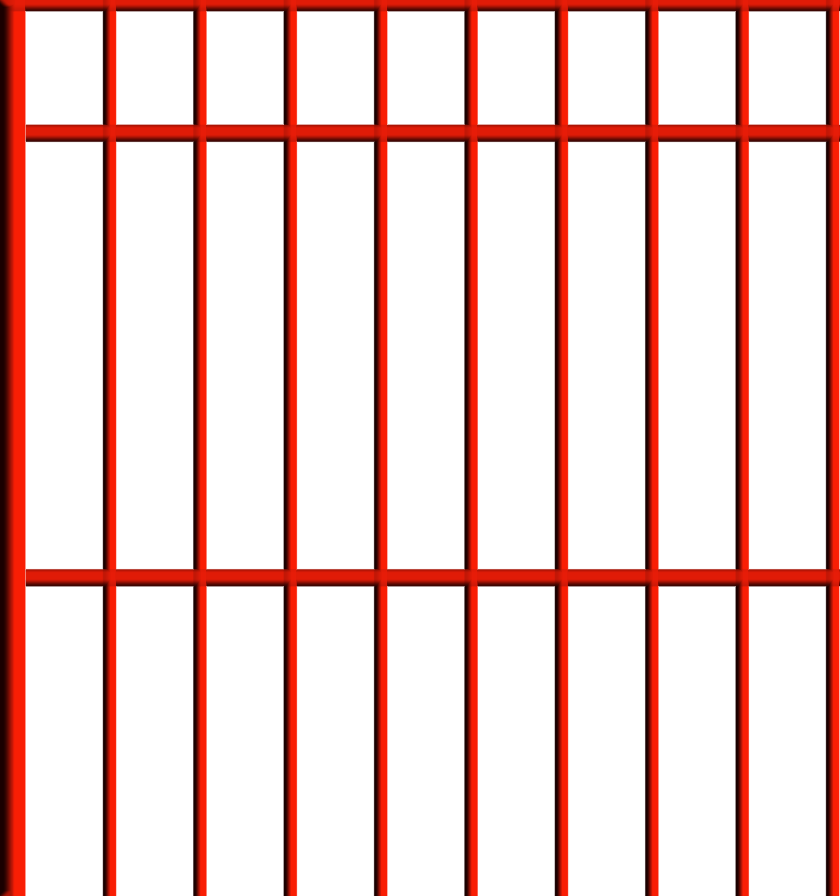
This pattern is drawn by a Shadertoy shader. Its source:

```glsl
// Red bevelled grille on white: nine evenly spaced uprights, a wide left post,
// a top rail and two cross rails. Each bar has a coverage and a light tone;
// where bars cross, the brighter bevel wins so the joints look welded.

// Lengths are fractions of the canvas width; y runs down from the top edge.
const float BAR_COUNT   = 9.0;
const float BAR_PITCH   = 0.1076;
const float FIRST_BAR   = 0.1304;   // centre of the first upright
const float BAR_WIDTH   = 0.0158;
const float POST_WIDTH  = 0.0303;
const float POST_BEVEL  = 0.0190;
const float RAIL_HEIGHT = 0.0205;
const vec3  RAIL_TOPS   = vec3(-0.0070, 0.1484, 0.6776);
const float EDGE_SOFT   = 0.0010;
const float JOINT_SHADE = 0.15;     // darkening where bars cross

const vec3 PAPER  = vec3(1.0);
const vec3 SHADOW = vec3(0.10, 0.0, 0.0);
const vec3 RED    = vec3(0.91, 0.11, 0.03);
const vec3 GLOW   = vec3(1.0, 0.12, 0.01);

// Soft coverage of the interval [start, start + size].
float band(float x, float start, float size, float soft) {
    float d = abs(x - start - 0.5 * size) - 0.5 * size;
    return 1.0 - smoothstep(-soft, soft, d);
}

// Upright: shadow on the left, lit on the right.
float uprightTone(float t) {
    return smoothstep(0.10, 0.62, t);
}

// Rail: faintly shaded upper rim, lit body, shadow underneath.
float railTone(float t) {
    float rim = mix(0.68, 0.96, smoothstep(0.0, 0.22, t));
    return rim * (1.0 - 0.85 * smoothstep(0.55, 1.0, t));
}

void mainImage(out vec4 fragColor, in vec2 fragCoord) {
    vec2 p = vec2(fragCoord.x, iResolution.y - fragCoord.y) / iResolution.x;
    float fromBottom = fragCoord.y / iResolution.x;
    float soft = max(EDGE_SOFT, 0.7 / iResolution.x);

    // Repeated uprights
    float index = clamp(round((p.x - FIRST_BAR) / BAR_PITCH), 0.0, BAR_COUNT - 1.0);
    float barX = p.x - FIRST_BAR - index * BAR_PITCH + 0.5 * BAR_WIDTH;
    float upright = band(barX, 0.0, BAR_WIDTH, soft);
    float tone = uprightTone(barX / BAR_WIDTH);

    // Left post, with a small mitre at its foot
    float post = 1.0 - smoothstep(-soft, soft, p.x - POST_WIDTH);
    float postTone = smoothstep(0.003, POST_BEVEL, p.x);
    postTone = max(postTone, 0.7 * smoothstep(-0.003, 0.008, p.x - fromBottom));
    if (post > upright) {
        upright = post;
        tone = postTone;
    }

    // Rails: the top one is mitred into the post, the others butt against it
    float rail = 0.0;
    float crossTone = 0.0;
    for (int i = 0; i < 3; i++) {
        float y = p.y - RAIL_TOPS[i];
        float reach = i == 0 ? smoothstep(-0.006, 0.006, p.x - p.y)
                             : smoothstep(-soft, soft, p.x - POST_WIDTH);
        float cover = band(y, 0.0, RAIL_HEIGHT, soft) * reach;
        if (cover > rail) {
            rail = cover;
            crossTone = railTone(y / RAIL_HEIGHT);
        }
    }

    // Join the bevels by the brighter tone
    float cover = max(upright, rail);
    float lit = max(upright * tone, rail * crossTone) / max(cover, 0.001);
    float dim = min(tone, crossTone);
    lit = mix(lit, dim, JOINT_SHADE * upright * rail);

    // Colour: shadow to red, with a warmer glow on the lit uprights
    vec3 paint = mix(SHADOW, RED, lit);
    paint = mix(paint, GLOW, 0.75 * smoothstep(0.85, 1.0, lit) * (1.0 - rail));
    fragColor = vec4(mix(PAPER, paint, cover), 1.0);
}
```
